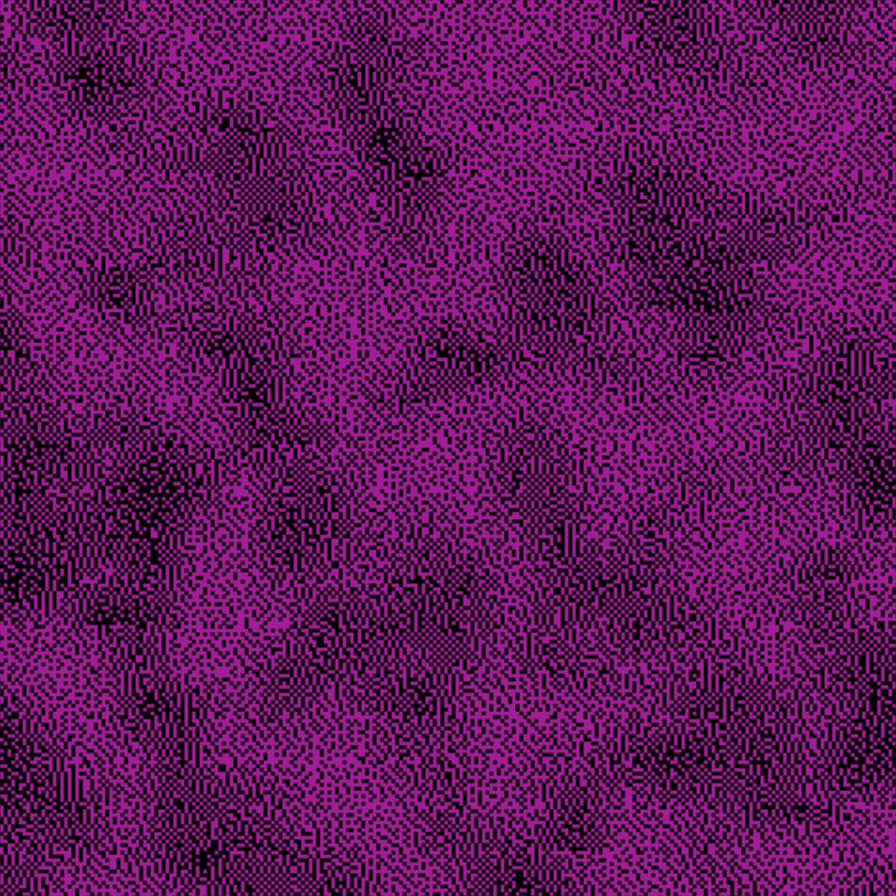
Write a Shadertoy shader that draws this texture.

```glsl
const vec3 INK = vec3(0.63, 0.118, 0.587);
const vec3 DARK = vec3(0.008, 0.0, 0.008);
const float CELLS = 238.0;        // dither cells along the canvas height
const float EDGE = 0.27;          // half width of a cell edge, in cells
const int TILE = 12;              // cells along one error diffusion tile
const float START_ERROR = 0.7;    // spread of the errors entering a tile
const float GRAIN = 0.22;         // irregularity of the thresholds
const float CLOUD_SCALE = 17.0;
const float CLOUD_WARP = 1.0;
const float LIGHT_LEVEL = 0.71;   // ink share on the bright plateaus
const float SHADE_DEPTH = 0.3;    // ink removed in the broad patches
const float CREASE_DEPTH = 0.2;   // ink removed along thin folds
const float CREASE_WIDTH = 0.22;

float hash(vec2 p) {
    vec3 q = fract(vec3(p.xyx) * 0.1031);
    q += dot(q, q.yzx + 33.33);
    return fract((q.x + q.y) * q.z);
}

// Layered, warped sines, turned by the golden angle between octaves
float clouds(vec2 uv) {
    const mat2 TURN = mat2(-0.737, 0.675, -0.675, -0.737);
    vec2 p = mat2(0.94, 0.34, -0.34, 0.94) * uv * CLOUD_SCALE + vec2(2.3, 7.1);
    float sum = 0.0, weight = 1.0;
    for (int i = 0; i < 5; i++) {
        p += CLOUD_WARP * sin(1.1 * p.yx + vec2(0.4, 2.1) * float(i + 1));
        sum += weight * sin(p.x) * sin(p.y);
        p = TURN * p * 1.55 + vec2(3.7, 1.9);
        weight *= 0.62;
    }
    return sum / 1.3;
}

// Ink share: bright plateaus, dark patches and creases inside the patches
float inkLevel(vec2 cell) {
    vec2 uv = cell / CELLS;
    float c = clouds(uv);
    float fold = 1.0 - smoothstep(0.0, CREASE_WIDTH, abs(clouds(uv.yx + 5.3)));
    float shade = smoothstep(-0.6, 1.0, c);
    return LIGHT_LEVEL - SHADE_DEPTH * shade - CREASE_DEPTH * fold * smoothstep(-0.4, 0.4, c);
}

// Error diffusion from the top left of a tile down to the wanted cell
float inked(vec2 cell) {
    float size = float(TILE);
    float band = floor(cell.y / size);
    float slide = floor(size * hash(vec2(band + 9.0, 5.0)));
    vec2 corner = vec2(floor((cell.x + slide) / size) * size - slide, band * size);
    int column = int(cell.x - corner.x);
    int row = TILE - 1 - int(cell.y - corner.y);

    float lowLeft = inkLevel(corner);
    float lowRight = inkLevel(corner + vec2(size, 0));
    float topLeft = inkLevel(corner + vec2(0, size));
    float topRight = inkLevel(corner + size);

    float below[TILE + 1];
    for (int x = 0; x <= TILE; x++) {
        below[x] = START_ERROR * (hash(corner + vec2(x, 331)) - 0.5);
    }
    float on = 0.0;
    for (int y = 0; y <= row; y++) {
        float v = (float(y) + 0.5) / size;
        float left = mix(topLeft, lowLeft, v), right = mix(topRight, lowRight, v);
        float ahead = 0.5 * START_ERROR * (hash(corner + vec2(717, y)) - 0.5);
        float diagonal = 0.0;
        int last = y == row ? column : TILE - 1;
        for (int x = 0; x <= last; x++) {
            float level = mix(left, right, (float(x) + 0.5) / size) + below[x + 1] + ahead;
            float grain = GRAIN * (hash(corner + vec2(x + 97, y + 97)) - 0.5);
            on = step(0.5 + grain, level);
            float error = level - on;
            ahead = error * 7.0 / 16.0;
            below[x] += error * 3.0 / 16.0;
            below[x + 1] = diagonal + error * 5.0 / 16.0;
            diagonal = error / 16.0;
        }
    }
    return on;
}

void mainImage(out vec4 fragColor, in vec2 fragCoord) {
    vec2 grid = fragCoord / iResolution.y * CELLS - 0.5;
    vec2 cell = floor(grid);

    // Blend neighbouring cells only close to their shared edge
    vec2 t = clamp((grid - cell - 0.5) / (2.0 * EDGE) + 0.5, 0.0, 1.0);
    float lower = mix(inked(cell), inked(cell + vec2(1, 0)), t.x);
    float upper = mix(inked(cell + vec2(0, 1)), inked(cell + vec2(1, 1)), t.x);

    fragColor = vec4(mix(DARK, INK, mix(lower, upper, t.y)), 1.0);
}
```
